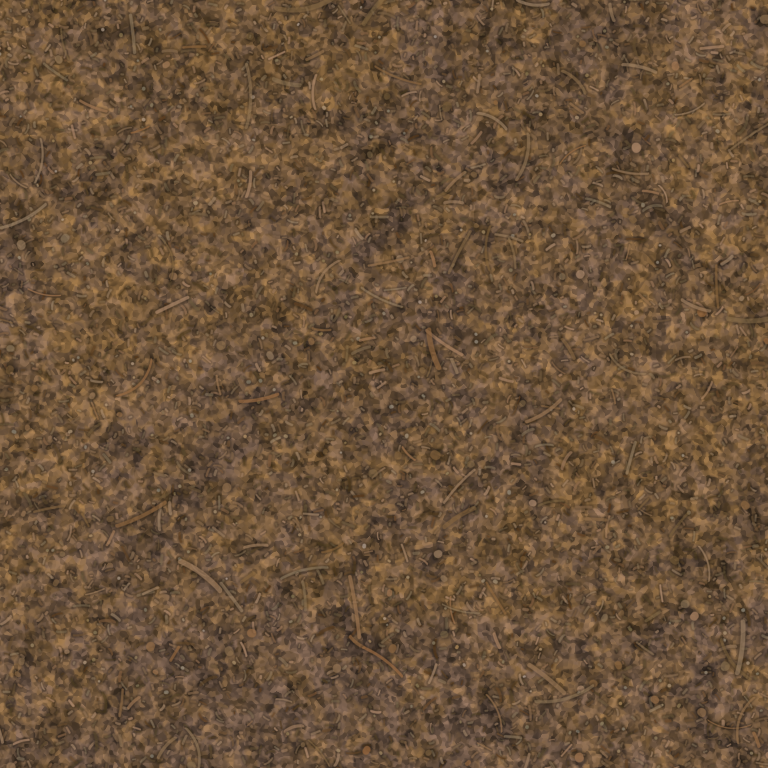
A WebGL 1 fragment shader for this texture:

```glsl
precision highp float;
uniform vec2 u_resolution;

// Soil colours
const vec3 OCHRE = vec3(0.445, 0.335, 0.205);
const vec3 UMBER = vec3(0.390, 0.308, 0.252);
const vec3 BARK = vec3(0.290, 0.205, 0.135);
const vec3 STRAW = vec3(0.670, 0.560, 0.400);
const vec3 CLAY = vec3(0.540, 0.390, 0.270);
const vec3 STONE = vec3(0.680, 0.650, 0.560);

// Grain sizes, in cells per canvas height
const float CLUMP_CELLS = 24.0;
const float CRUMB_CELLS = 85.0;
const float DUST_CELLS = 180.0;

// Contrast and sharpness
const float CLUMP_CONTRAST = 0.26;
const float CRUMB_CONTRAST = 0.46;
const float DUST_CONTRAST = 0.52;
const float PATCH_CONTRAST = 0.05;
const float GRAIN_SHARPNESS = 9.0;
const float EDGE_SOFTNESS = 0.0011;
const float FLECK_OPACITY = 0.72;
const float SHADOW = 0.20;
const float TINT = 0.09;
const float TAU = 6.2831853;

vec3 hash3(vec2 p) {
  vec3 h = fract(p.xyx * vec3(0.1031, 0.1030, 0.0973));
  h += dot(h, h.yxz + 33.33);
  return fract((h.xxy + h.yzz) * h.zyx);
}

vec2 rotate(vec2 p, float angle) {
  float c = cos(angle), s = sin(angle);
  return vec2(c * p.x - s * p.y, s * p.x + c * p.y);
}

// Soft cellular noise: three random values per stretched grain, around zero
vec3 grains(vec2 p, float seed) {
  vec2 cell = floor(p);
  vec4 sum = vec4(0.0);
  for (int j = -1; j <= 1; j++) {
    for (int i = -1; i <= 1; i++) {
      vec2 id = cell + vec2(float(i), float(j));
      vec3 place = hash3(id + seed);
      vec3 value = hash3(id + seed + 57.0);
      vec2 q = rotate(p - id - place.xy, place.z * TAU) * vec2(0.75, 1.35);
      sum += vec4(value, 1.0) * exp(-GRAIN_SHARPNESS * dot(q, q));
    }
  }
  return sum.xyz / sum.w - 0.5;
}

// Broad patches from layered, bent sines, roughly -1 to 1
float patches(vec2 p) {
  float sum = 0.0, amplitude = 0.5;
  for (int i = 0; i < 4; i++) {
    p = rotate(p, 1.1) * 1.7 + 1.3;
    p += 0.7 * sin(p.yx * 1.3);
    sum += amplitude * sin(p.x) * cos(p.y);
    amplitude *= 0.7;
  }
  return sum;
}

// Bent, rounded flecks strewn one per cell; sizes are in cells
vec3 strew(vec3 ground, vec2 uv, float cells, float density,
           vec2 lengths, vec2 widths, vec3 dark, vec3 light, float seed) {
  vec2 p = uv * cells;
  vec2 cell = floor(p);
  float soft = max(EDGE_SOFTNESS, 0.7 / u_resolution.y) * cells;
  for (int j = -1; j <= 1; j++) {
    for (int i = -1; i <= 1; i++) {
      vec2 id = cell + vec2(float(i), float(j));
      vec3 place = hash3(id + seed);
      vec3 look = hash3(id + seed + 31.0);
      vec3 form = hash3(id + seed + 73.0);
      vec2 q = rotate(p - id - place.xy, place.z * TAU);
      float halfLength = mix(lengths.x, lengths.y, form.x * form.x);
      float halfWidth = mix(widths.x, widths.y, form.y);
      q.y += (form.z - 0.5) * q.x * q.x;
      q.x -= clamp(q.x, -halfLength, halfLength);
      float dist = length(q) - halfWidth;
      float present = step(look.x, density);
      float cover = 1.0 - smoothstep(-soft, soft, dist);
      float shade = 1.0 - smoothstep(0.0, halfWidth + 2.0 * soft, dist);
      vec3 colour = mix(dark, light, look.y) + (look.zxy - 0.5) * vec3(TINT, 0.0, TINT);
      ground *= 1.0 - SHADOW * shade * present;
      ground = mix(ground, colour, cover * present * mix(0.6, 1.0, look.z) * FLECK_OPACITY);
    }
  }
  return ground;
}

void main() {
  vec2 uv = gl_FragCoord.xy / u_resolution.y;

  // Crumbly ground
  float region = patches(uv * 2.2);
  vec3 clump = grains(uv * CLUMP_CELLS + region, 11.0);
  vec3 crumb = grains(uv * CRUMB_CELLS, 131.0);
  vec3 dust = grains(uv * DUST_CELLS, 271.0);
  float warmth = 0.5 + 0.3 * region + 0.5 * clump.y + 0.7 * crumb.y + 0.3 * dust.y;
  float tone = 1.04 + PATCH_CONTRAST * patches(uv * 3.1 + 4.0)
    + CLUMP_CONTRAST * clump.x + CRUMB_CONTRAST * crumb.x + DUST_CONTRAST * dust.x;
  vec3 colour = mix(UMBER, OCHRE, clamp(warmth, 0.0, 1.0)) * tone;

  // Litter, from fine chips to long straws
  colour = strew(colour, uv, 80.0, 0.55, vec2(0.08, 0.50), vec2(0.07, 0.14), BARK, STRAW, 17.0);
  colour = strew(colour, uv, 42.0, 0.30, vec2(0.10, 0.50), vec2(0.04, 0.09), BARK, STRAW, 191.0);
  colour = strew(colour, uv, 30.0, 0.10, vec2(0.01, 0.05), vec2(0.08, 0.18), CLAY, STRAW, 307.0);
  colour = strew(colour, uv, 64.0, 0.06, vec2(0.00, 0.06), vec2(0.08, 0.16), STRAW, STONE, 401.0);
  colour = strew(colour, uv, 22.0, 0.22, vec2(0.20, 0.70), vec2(0.02, 0.05), CLAY, STRAW, 503.0);
  colour = strew(colour, uv, 11.0, 0.22, vec2(0.18, 0.48), vec2(0.015, 0.04), CLAY, STRAW, 617.0);

  gl_FragColor = vec4(colour, 1.0);
}
```
